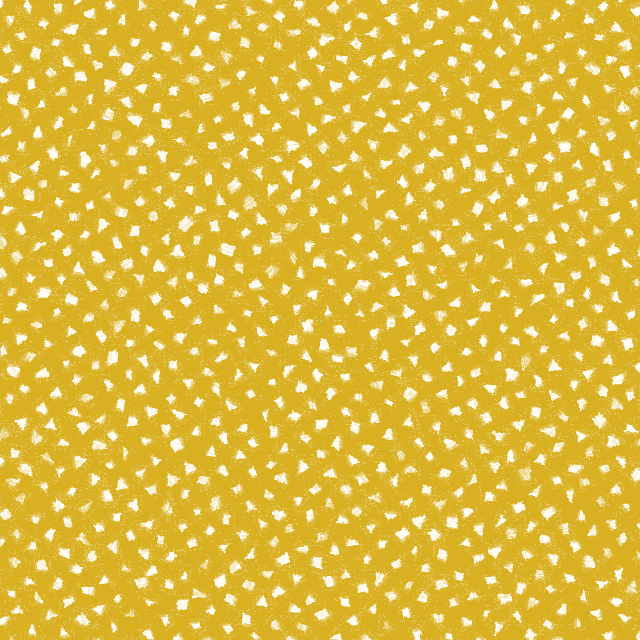
A three.js fragment shader for this pattern:

```glsl
// Scattered, roughly painted white paper chips with fine speckle on mustard gold.
varying vec2 vUv;

const vec3 GOLD = vec3(0.85, 0.69, 0.13);
const vec3 WARM_WHITE = vec3(1.0, 0.995, 0.97);
const float TAU = 6.2831853;
const float CHIPS_ACROSS = 28.7;
const float GRID_TURN = 0.616;
const float SPECKS_ACROSS = 512.0;

float hash(vec2 p) {
  return fract(sin(dot(p, vec2(127.1, 311.7))) * 43758.5453);
}

float noise(vec2 p) {
  vec2 i = floor(p);
  vec2 f = fract(p);
  f = f * f * (3.0 - 2.0 * f);
  float low = mix(hash(i), hash(i + vec2(1.0, 0.0)), f.x);
  float high = mix(hash(i + vec2(0.0, 1.0)), hash(i + vec2(1.0)), f.x);
  return mix(low, high, f.y);
}

vec2 direction(float angle) {
  return vec2(cos(angle), sin(angle));
}

// Coordinates of p in a frame turned by the angle.
vec2 turned(vec2 p, float angle) {
  vec2 axis = direction(angle);
  return vec2(dot(p, axis), dot(p, vec2(-axis.y, axis.x)));
}

// Irregular triangle or quad, with its far corners clipped by a circle.
float chipDistance(vec2 p, float sides, float radius, vec2 seed) {
  float d = length(p) - 0.31;
  for (int i = 0; i < 4; i++) {
    float side = float(i);
    if (side >= sides) break;
    float bend = 0.4 * (hash(seed + side * 3.7) - 0.5);
    float reach = radius * mix(0.75, 1.25, hash(seed + side * 5.3 + 9.0));
    d = max(d, dot(p, direction(TAU * (side + bend) / sides)) - reach);
  }
  return d;
}

float softFill(float d, float edge) {
  return 1.0 - smoothstep(-edge, edge, d);
}

// Returns the paint coverage in x and the distance to the chip in y.
vec2 paintedChip(vec2 p, vec2 seed) {
  vec2 q = turned(p, TAU * hash(seed + 11.0));
  q.x *= mix(0.78, 1.3, hash(seed + 17.0));

  float sides = hash(seed + 23.0) < 0.48 ? 3.0 : 4.0;
  float radius = sides < 3.5 ? 0.152 : 0.182;
  radius *= mix(0.78, 1.2, hash(seed + 29.0));
  float rough = 0.1 * (noise(q * 15.0 + seed * 7.0) - 0.5);
  float d = chipDistance(q, sides, radius, seed) + rough;

  // Dry brush streaks thin the paint on some chips more than on others.
  float streak = noise(q * vec2(6.0, 20.0) + seed * 13.0);
  float dryness = hash(seed + 31.0);
  float thin = mix(0.08, 0.5, dryness * dryness) * smoothstep(0.3, 0.8, streak);
  float dull = 0.16 * smoothstep(0.82, 1.0, dryness);
  float body = 1.0 - thin - dull;

  // A fainter smear drags away from one side.
  vec2 drag = 0.1 * direction(TAU * hash(seed + 37.0));
  float smearD = chipDistance(q - drag, sides, radius, seed) + rough;
  float smear = softFill(smearD, 0.05) * mix(0.08, 0.62, streak);
  return vec2(max(softFill(d, 0.036) * body, smear), d);
}

// Fine dots, one per small cell, kept at random.
float specks(vec2 uv, float density) {
  vec2 g = uv * SPECKS_ACROSS;
  vec2 id = floor(g);
  float spot = 1.0 - smoothstep(0.4, 0.75, length(fract(g) - 0.5));
  float kept = step(hash(id + 3.0), density);
  return spot * kept * mix(0.1, 0.36, hash(id + 41.0));
}

void main() {
  // A turned grid with slight jitter spaces the chips evenly.
  vec2 p = CHIPS_ACROSS * turned(vUv, GRID_TURN);
  vec2 home = floor(p);
  float paint = 0.0;
  float nearest = 1.0;
  for (int y = -1; y <= 1; y++) {
    for (int x = -1; x <= 1; x++) {
      vec2 id = home + vec2(float(x), float(y));
      vec2 jitter = vec2(hash(id + 5.0), hash(id + 7.0)) - 0.5;
      vec2 center = id + 0.5 + 0.26 * jitter;
      vec2 chip = paintedChip(p - center, id);
      paint = max(paint, chip.x);
      nearest = min(nearest, chip.y);
    }
  }

  // Speckle gathers in broken halos around the chips.
  float halo = smoothstep(0.03, 0.1, nearest) * (1.0 - smoothstep(0.2, 0.34, nearest));
  float patches = smoothstep(0.2, 0.7, noise(p * 3.1 + 50.0));
  paint = max(paint, specks(vUv, 0.36 * halo * patches));

  gl_FragColor = vec4(mix(GOLD, WARM_WHITE, paint), 1.0);
}
```
